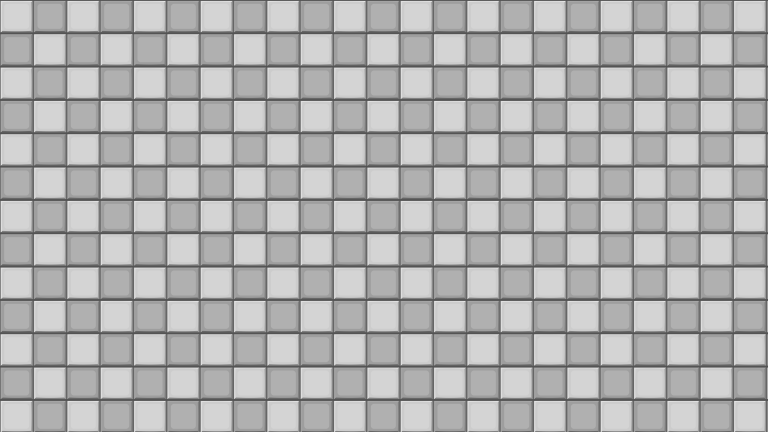
Reproduce this pattern procedurally as a WebGL 1 fragment shader.

```glsl
precision highp float;

uniform vec2 u_resolution;

// Signed distance to a rounded square centred on the origin
float roundedSquare(vec2 p, float halfSize, float radius) {
    vec2 q = abs(p) - halfSize + radius;
    return length(max(q, 0.0)) + min(max(q.x, q.y), 0.0) - radius;
}

// Soft coverage: 1 where the distance is negative
float coverage(float dist, float pixel) {
    return clamp(0.5 - dist / pixel, 0.0, 1.0);
}

// Bevel tone with mitred corners, lit from the upper left
float bevelTone(vec2 p, float isLight, float pixel) {
    float topTone = mix(0.66, 0.89, isLight);
    float leftTone = mix(0.64, 0.87, isLight);
    float rightTone = mix(0.50, 0.62, isLight);
    float bottomTone = mix(0.40, 0.50, isLight);
    float vertical = mix(topTone, bottomTone, step(0.0, p.y));
    float horizontal = mix(leftTone, rightTone, step(0.0, p.x));
    return mix(vertical, horizontal, coverage(abs(p.y) - abs(p.x), pixel));
}

void main() {
    // Square cells counted from the upper left corner
    const float rows = 12.96;
    vec2 fromTop = vec2(gl_FragCoord.x, u_resolution.y - gl_FragCoord.y);
    vec2 grid = fromTop / u_resolution.y * rows;
    float pixel = rows / u_resolution.y;
    vec2 cell = floor(grid);
    vec2 p = fract(grid) - 0.5;
    vec2 side = abs(p);
    float isLight = 1.0 - mod(cell.x + cell.y, 2.0);

    // Raised tile: bevel, slightly bowed face, soft central plateau
    float tone = bevelTone(p, isLight, pixel);
    float bow = 0.06 * min(side.x, side.y) * min(side.x, side.y);
    float face = roundedSquare(p + vec2(0.0, 0.008), 0.445, 0.02) + bow;
    tone = mix(tone, mix(0.62, 0.80, isLight), coverage(face, pixel));
    float plateau = roundedSquare(p + vec2(0.0, 0.01), 0.375, 0.1);
    tone = mix(tone, mix(0.69, 0.83, isLight), coverage(plateau, pixel));

    // Grout: the horizontal joints are darker and a little wider
    tone = mix(tone, 0.40, coverage(0.478 - side.x, pixel));
    tone = mix(tone, 0.33, coverage(0.472 - side.y, pixel));

    gl_FragColor = vec4(vec3(tone), 1.0);
}
```
